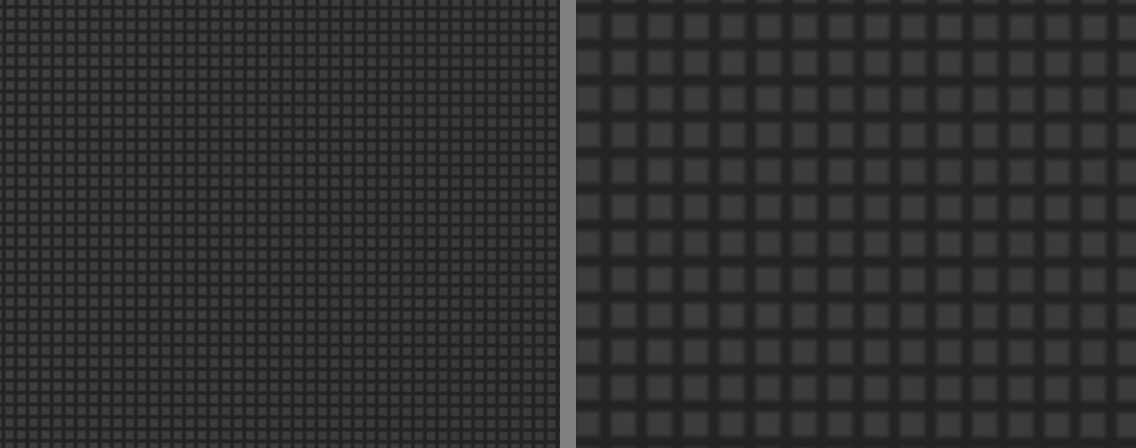
Left: the whole. Right: its middle third, enlarged.
Write a WebGL 2 fragment shader that draws this pattern.

```glsl
#version 300 es
precision highp float;
// Dark woven grid: soft grey squares on a near-black ground, tilted very slightly.
// Each square is a rounded box distance in a repeated cell, with faint shade
// variation per cell, a gentle falloff across the canvas and fine grain.

uniform vec2 u_resolution;
out vec4 fragColor;

const float COLUMNS = 46.49;              // cells across the canvas width
const float TILT = 0.0025;                // clockwise rotation, radians
const vec2  PHASE = vec2(0.924, 0.046);   // cell position at the canvas centre
const float HALF_SIZE = 0.335;            // half side of a square, in cells
const float CORNER = 0.07;                // corner radius, in cells
const float SOFTNESS = 0.115;             // half width of the blurred edge, in cells
const vec3  GROUND = vec3(0.138);
const vec3  SQUARE = vec3(0.236);
const float CELL_VARIATION = 0.008;
const float GRAIN = 0.006;
const float GRAIN_SCALE = 8.0;            // grain spots per cell
const vec2  FALLOFF = vec2(-0.014, 0.006); // brightness change across the width

float hash(vec2 p) {
    vec3 q = fract(p.xyx * vec3(0.1031, 0.1030, 0.0973));
    q += dot(q, q.yzx + 33.33);
    return fract((q.x + q.y) * q.z);
}

float valueNoise(vec2 p) {
    vec2 i = floor(p);
    vec2 f = fract(p);
    f = f * f * (3.0 - 2.0 * f);
    float low = mix(hash(i), hash(i + vec2(1.0, 0.0)), f.x);
    float high = mix(hash(i + vec2(0.0, 1.0)), hash(i + vec2(1.0, 1.0)), f.x);
    return mix(low, high, f.y);
}

float roundedBox(vec2 p, float halfSize, float radius) {
    vec2 d = abs(p) - halfSize + radius;
    return length(max(d, 0.0)) + min(max(d.x, d.y), 0.0) - radius;
}

void main() {
    // Centred coordinates in canvas widths, then rotated into cells
    vec2 p = (gl_FragCoord.xy - 0.5 * u_resolution) / u_resolution.x;
    float c = cos(TILT);
    float s = sin(TILT);
    vec2 grid = vec2(c * p.x - s * p.y, s * p.x + c * p.y) * COLUMNS + PHASE;
    vec2 cell = floor(grid);
    vec2 local = fract(grid) - 0.5;

    // Soft square, never sharper than one pixel
    float pixel = COLUMNS / u_resolution.x;
    float edge = max(SOFTNESS, 0.75 * pixel);
    float dist = roundedBox(local, HALF_SIZE, CORNER);
    float mask = 1.0 - smoothstep(-edge, edge, dist);

    // Shade of the squares: per-cell variation and broad falloff
    float shade = CELL_VARIATION * (hash(cell + 101.0) - 0.5) + dot(p, FALLOFF);
    vec3 color = mix(GROUND, SQUARE + shade, mask);

    // Fine grain over everything
    color += GRAIN * (valueNoise(grid * GRAIN_SCALE + 400.0) - 0.5);
    fragColor = vec4(color, 1.0);
}
```
